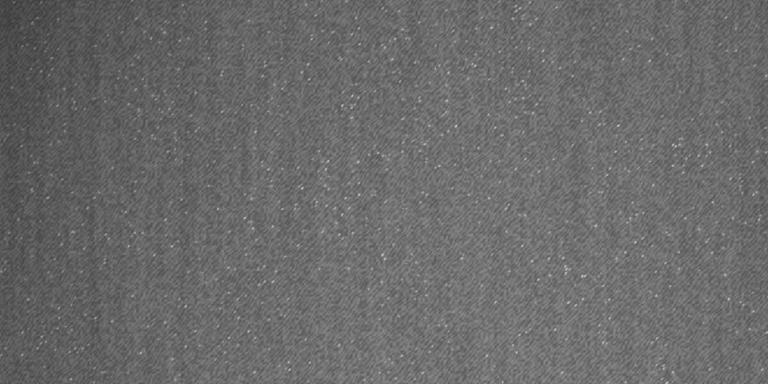
Reproduce this texture procedurally as a Shadertoy shader.

```glsl
const float TAU = 6.2831853;

float hash(vec2 p) {
    vec3 q = fract(p.xyx * vec3(0.1031, 0.1030, 0.0973));
    q += dot(q, q.yzx + 33.33);
    return fract((q.x + q.y) * q.z);
}

float valueNoise(vec2 p) {
    vec2 cell = floor(p);
    vec2 f = fract(p);
    f = f * f * (3.0 - 2.0 * f);
    vec2 e = vec2(1.0, 0.0);
    float low = mix(hash(cell), hash(cell + e), f.x);
    float high = mix(hash(cell + e.yx), hash(cell + e.xx), f.x);
    return mix(low, high, f.y);
}

// Slanted bright fibres, one jittered candidate per cell
float flecks(vec2 p, float density) {
    vec2 cell = floor(p);
    float light = 0.0;
    for (int j = -1; j <= 1; j++) {
        for (int i = -1; i <= 1; i++) {
            vec2 id = cell + vec2(i, j);
            float present = step(hash(id + 71.0), density);
            vec2 center = id + 0.2 + 0.6 * vec2(hash(id + 13.0), hash(id + 37.0));
            vec2 d = p - center;
            vec2 slanted = vec2(d.x + d.y, 1.5 * (d.x - d.y)) * 0.6;
            float strength = mix(0.3, 1.0, hash(id + 151.0));
            float spot = 1.0 - smoothstep(0.1, 0.65, length(slanted));
            light = max(light, present * strength * spot);
        }
    }
    return light;
}

// Diagonal twill ribs, bent a little by uneven yarn
float twill(vec2 p, vec2 frequency, float wobble) {
    float bend = wobble * (valueNoise(p * 45.0) - 0.5);
    return sin(TAU * (dot(p, frequency) + bend));
}

// Long vertical threads at a given spacing
float streaks(vec2 p, float threads, float stretch) {
    return valueNoise(vec2(p.x * threads, p.y * stretch) + 200.0) - 0.5;
}

// Soft light falling off towards the left, right and top
float lighting(vec2 uv) {
    float left = pow(1.0 - uv.x, 3.0);
    float right = pow(uv.x, 4.0);
    float top = uv.y * uv.y;
    return 0.467 - 0.125 * left - 0.045 * right - 0.035 * top - 0.03 * left * top;
}

void mainImage(out vec4 fragColor, in vec2 fragCoord) {
    vec2 uv = fragCoord / iResolution.xy;
    vec2 p = fragCoord / iResolution.y;

    float shade = lighting(uv);
    float exposure = shade / 0.44;

    // Woven ground
    float cloth = 0.026 * twill(p, vec2(76.0, -66.0), 1.2);
    cloth += 0.12 * (valueNoise(p * 165.0) - 0.5);
    cloth += 0.035 * streaks(p, 120.0, 5.0);
    cloth += 0.025 * streaks(p, 38.0, 2.0);

    // Pale fibres gather in loose patches
    float patches = valueNoise(p * vec2(11.0, 8.0) + 50.0);
    float density = mix(0.015, 0.095, patches * patches);
    float fibres = 0.27 * flecks(p * 115.0, density);

    float grey = shade + exposure * (cloth + fibres);
    fragColor = vec4(vec3(clamp(grey, 0.0, 1.0)), 1.0);
}
```
